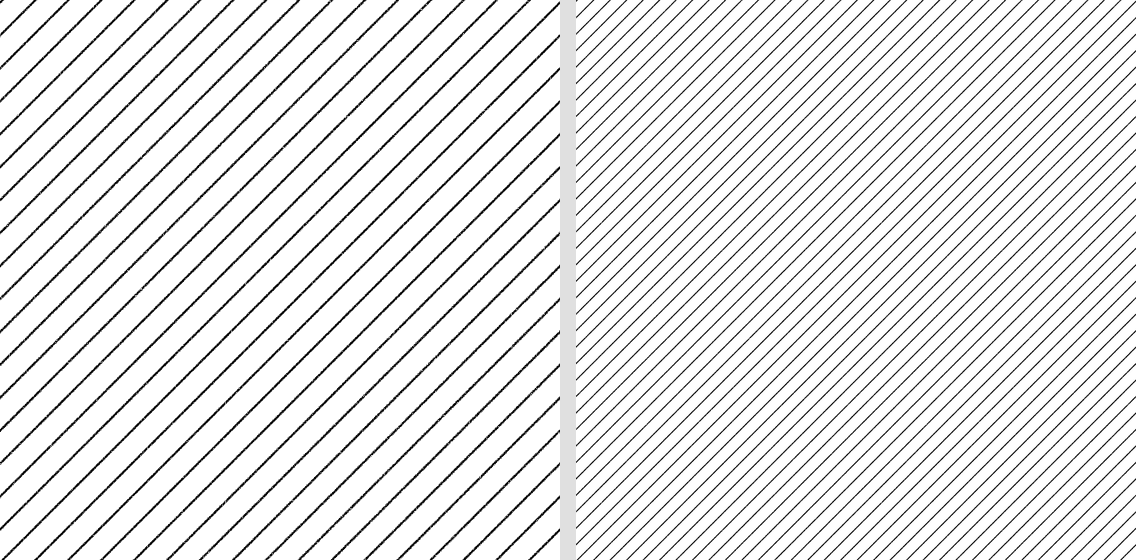
Left: one tile. Right: repeated 2 by 2.
Reproduce this pattern procedurally as a Shadertoy shader.

```glsl
// Thin black diagonal pencil stripes with grainy edges on white, tiling seamlessly.

const float TAU = 6.2831853;
const float STRIPES = 17.0;        // repeats across and down
const float PHASE = 0.078;         // stripe offset, in repeats
const float HALF_WIDTH = 0.00178;  // half the line width, in canvas units
const float ROUGHNESS = 0.0013;    // edge wobble, in canvas units
const vec3 PAPER = vec3(1.0);
const vec3 INK = vec3(0.015);

vec2 hash22(vec2 p, float seed) {
    vec3 q = fract(vec3(p.xyx + seed) * vec3(0.1031, 0.1030, 0.0973));
    q += dot(q, q.yzx + 33.33);
    return fract((q.xx + q.yz) * q.zy);
}

// Distance to the nearest scattered point; wraps after a whole number of cells.
float cellular(vec2 uv, float cells, float seed) {
    vec2 p = uv * cells;
    vec2 cell = floor(p);
    float nearest = 2.0;
    for (int y = -1; y <= 1; y++) {
        for (int x = -1; x <= 1; x++) {
            vec2 neighbour = cell + vec2(x, y);
            vec2 point = neighbour + hash22(mod(neighbour, cells), seed);
            nearest = min(nearest, distance(p, point));
        }
    }
    return nearest;
}

// Slow variation of pen pressure, 0 to 1, from sines of whole frequencies.
float pressure(vec2 uv) {
    float wave = sin(TAU * dot(uv, vec2(5.0, 3.0)))
               + sin(TAU * dot(uv, vec2(-7.0, 11.0)) + 1.7)
               + sin(TAU * dot(uv, vec2(19.0, 13.0)) + 4.1);
    return 0.5 + wave / 6.0;
}

// Distance to the centre of the nearest rising diagonal.
float diagonalDistance(vec2 uv, float repeats, float phase) {
    float across = (uv.x - uv.y) * repeats - phase;
    return abs(fract(across + 0.5) - 0.5) / (repeats * sqrt(2.0));
}

void mainImage(out vec4 fragColor, in vec2 fragCoord) {
    vec2 uv = fragCoord / iResolution.xy;
    float pixel = 1.0 / min(iResolution.x, iResolution.y);

    // Stripe with a ragged edge
    float edgeGrain = 0.5 - cellular(uv, 300.0, 3.0);
    float radius = HALF_WIDTH + ROUGHNESS * edgeGrain;
    float dist = diagonalDistance(uv, STRIPES, PHASE) - radius;
    float ink = clamp(0.5 - dist / (1.2 * pixel), 0.0, 1.0);

    // Pale specks where the ink missed the paper
    float specks = smoothstep(0.6, 0.95, cellular(uv, 360.0, 17.0));
    ink *= 1.0 - specks * mix(0.75, 0.3, pressure(uv));

    fragColor = vec4(mix(PAPER, INK, ink), 1.0);
}
```
